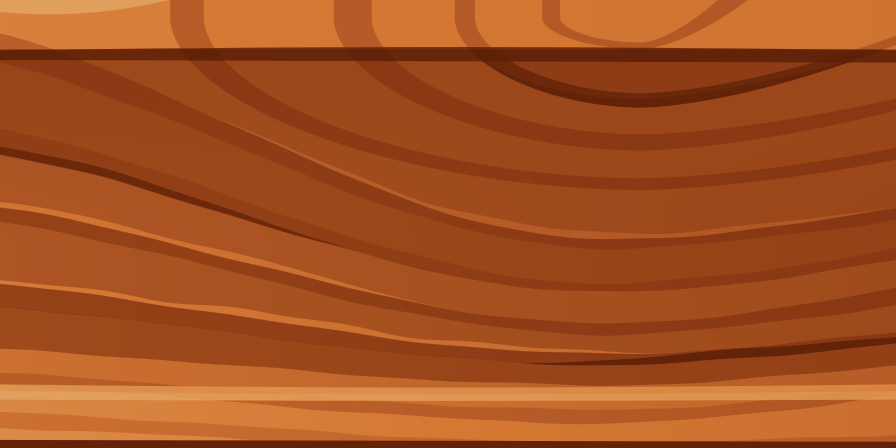
Give the GLSL for this texture, as a Shadertoy shader.

```glsl
// A varnished wooden plank in flat, cartoon style: grain bands sag below a knot.
// Curved edges are filled from the bottom up into one scalar tone, then bevels,
// glints and shadows adjust it, and a colour ramp turns the tone into wood.

const float SAG_X = 136.0;   // where the long seams hang lowest
const float KNOT_X = 143.0;  // centre of the knot
const float KNOT_TOP = 4.0;

// Long seams, bottom to top: height at left end, lowest point, right end
const vec3 SEAM_OUTER[7] = vec3[7](
    vec3(95.5, 101.0, 99.0), vec3(85.9, 94.5, 88.0), vec3(78.0, 86.0, 81.5),
    vec3(68.5, 81.5, 76.5), vec3(49.5, 74.7, 68.0), vec3(34.5, 65.2, 58.0),
    vec3(14.0, 55.5, 49.0));
const vec3 SEAM_INNER[7] = vec3[7](
    vec3(92.0, 98.8, 97.0), vec3(83.3, 91.5, 86.0), vec3(68.5, 81.5, 76.5),
    vec3(63.5, 79.0, 74.0), vec3(46.3, 72.2, 64.3), vec3(28.5, 63.3, 55.3),
    vec3(7.5, 53.5, 46.5));
const float SEAM_TONE[7] = float[7](3.0, 2.7, 1.7, 1.2, 1.2, 1.2, 1.1);
const float WOOD_TONE[7] = float[7](3.6, 3.3, 1.5, 2.3, 2.4, 1.8, 2.1);

// Knot rings, outside to inside: reach to the left, lowest point, right end
const vec3 RING_OUTER[4] = vec3[4](
    vec3(105.0, 42.4, 35.7), vec3(68.5, 33.6, 24.7),
    vec3(41.5, 24.0, 10.0), vec3(22.0, 11.0, -33.0));
const vec3 RING_INNER[4] = vec3[4](
    vec3(97.5, 39.8, 33.0), vec3(60.0, 30.0, 22.0),
    vec3(37.0, 20.8, 8.0), vec3(18.0, 9.5, -55.0));

// Smooth coverage of the region where the field is negative
float inside(float field) {
    return clamp(0.5 - field / max(fwidth(field), 0.0001), 0.0, 1.0);
}

// Coverage of a sliver of given thickness just above an edge
float sliver(float field, float thickness) {
    return inside(field) * inside(-field - thickness);
}

// Thickness that swells between two ends and vanishes outside them
float taper(float x, float from, float to) {
    return sin(3.14159 * clamp((x - from) / (to - from), 0.0, 1.0));
}

// Layered sines for a hand-drawn edge
float wobble(float x, float seed) {
    return 0.6 * sin(x * 0.11 + seed) + 0.4 * sin(x * 0.23 + seed * 2.3);
}

// Signed height below a sagging seam
float seam(vec2 p, vec3 ends) {
    float t = clamp(p.x / SAG_X, 0.0, 1.0);
    float fall = 0.5 * (sin(t * 1.5708) + smoothstep(0.0, 1.0, t));
    float rise = pow(max(p.x - SAG_X, 0.0) / (200.0 - SAG_X), 1.6);
    float height = mix(ends.x, ends.y, fall) + (ends.z - ends.y) * rise;
    return p.y - height - 0.25 * wobble(p.x, ends.y);
}

// Rounded on the left, sweeping upward to the right
float knotRing(vec2 p, vec3 ring) {
    float depth = ring.y - KNOT_TOP;
    float right = max(p.x - KNOT_X, 0.0) / (200.0 - KNOT_X);
    float lift = (ring.y - ring.z) * pow(right, 1.6);
    float u = max(KNOT_X - p.x, 0.0) / ring.x;
    float v = max(p.y + lift - KNOT_TOP, 0.0) / depth;
    return depth * (pow(pow(u, 1.85) + pow(v, 1.85), 1.0 / 1.85) - 1.0);
}

vec3 woodRamp(float tone) {
    vec3 shades[6] = vec3[6](
        vec3(0.37, 0.13, 0.03), vec3(0.54, 0.22, 0.08), vec3(0.61, 0.28, 0.10),
        vec3(0.70, 0.35, 0.15), vec3(0.83, 0.47, 0.20), vec3(0.89, 0.64, 0.38));
    vec3 color = shades[0];
    for (int i = 1; i < 6; i++)
        color = mix(color, shades[i], clamp(tone - float(i - 1), 0.0, 1.0));
    return color;
}

void mainImage(out vec4 fragColor, in vec2 fragCoord) {
    // Percent of the canvas height, measured downward from the top
    vec2 p = vec2(200.0, 100.0) * fragCoord / iResolution.xy;
    p.y = 100.0 - p.y;

    // Grain bands and knot rings
    float tone = 3.7;
    for (int i = 0; i < 7; i++) {
        tone = mix(tone, SEAM_TONE[i], inside(seam(p, SEAM_OUTER[i])));
        tone = mix(tone, WOOD_TONE[i], inside(seam(p, SEAM_INNER[i])));
    }
    for (int i = 0; i < 4; i++) {
        tone = mix(tone, 1.05, inside(knotRing(p, RING_OUTER[i])));
        tone = mix(tone, 2.0, inside(knotRing(p, RING_INNER[i])));
    }
    tone += (0.45 - 0.0033 * p.x) * smoothstep(12.0, 55.0, p.y);

    // Pale glints on upper edges
    float ripple = 1.5 + 0.5 * wobble(p.x, 1.0);
    tone += 0.9 * sliver(seam(p, SEAM_INNER[6]), ripple * taper(p.x, 46.0, 202.0));
    tone += 1.1 * sliver(seam(p, SEAM_INNER[4]), ripple * taper(p.x, -30.0, 100.0));
    tone += 1.3 * sliver(seam(p, SEAM_INNER[3]), ripple * taper(p.x, -25.0, 152.0));

    // Dark shadows on lower edges, and the shaded heart of the knot
    float body = inside(11.0 - p.y);
    float heart = knotRing(p, RING_OUTER[2]);
    tone -= 0.75 * body * inside(heart);
    tone = mix(tone, 0.1, body * sliver(heart, 2.0 * taper(p.x, 106.0, 194.0)));
    tone = mix(tone, 0.3, sliver(seam(p, SEAM_OUTER[5]), 2.0 * taper(p.x, -45.0, 80.0)));
    tone = mix(tone, 0.1, sliver(seam(p, SEAM_OUTER[3]), 2.1 * taper(p.x, 115.0, 225.0)));

    // Lit top bevel with a pale corner, and the groove below it
    float bow = 0.7 * sin(p.x * 0.0157);
    tone += (1.0 - body) * mix(2.1, 1.85, p.x / 200.0);
    tone = mix(tone, 4.9, inside(p.y - 3.2 + 0.0045 * pow(abs(p.x - 11.0), 2.0)));
    float groove = inside(11.2 - bow - p.y) * inside(p.y - 13.4 - 0.003 * p.x);
    tone = mix(tone, 0.15 * tone - 0.1, groove);

    // Glossy lower ridge and the dark bottom edge
    float ridge = inside(85.8 + bow - p.y) * inside(p.y - 89.2 - 0.4 * bow);
    float gloss = 4.75 + 0.3 * inside(87.3 + bow - p.y) - 0.0015 * p.x;
    tone = mix(tone, gloss, 0.88 * ridge);
    tone += 0.3 * inside(89.2 + 0.4 * bow - p.y);
    tone = mix(tone, 0.1, inside(98.2 + 0.002 * p.x - p.y));

    fragColor = vec4(woodRamp(tone), 1.0);
}
```
